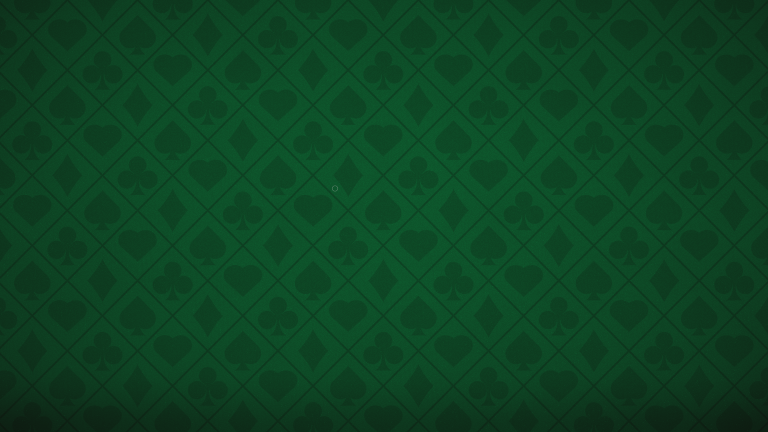
A WebGL 2 fragment shader for this pattern:

```glsl
#version 300 es
precision highp float;
// Green card-table felt: a lattice of rhombic cells, each holding one of four
// card suits built from distance functions. Suits cycle along and between rows;
// a broad vignette, soft blotches and fine grain give the cloth its wear.

uniform vec2 u_resolution;
out vec4 fragColor;

const vec3 FELT_LIT = vec3(0.050, 0.335, 0.171);
const vec3 FELT_DARK = vec3(0.050, 0.000, 0.017);
const vec3 RING_COLOR = vec3(0.34, 0.50, 0.40);
const float HALF_CELL = 0.08125;               // half a cell, in canvas heights
const vec2 LATTICE_SHIFT = vec2(-0.02, 0.157); // in half cells
const float LINE_HALF = 0.026;                 // in half cells
const float LINE_SHADE = 0.22;
const float SUIT_SHADE = 0.15;
const vec2 LIGHT_CENTER = vec2(0.5, 0.55);
const vec2 LIGHT_FALLOFF = vec2(1.0, 0.75);
const float GRAIN_CELLS = 432.0;               // grains per canvas height
const float GRAIN = 0.07;
const float BLOTCH = 0.07;
const vec2 RING_POS = vec2(-0.1134, 0.0637);
const float RING_RADIUS = 0.0062;
const float RING_HALF = 0.0009;

float hash(vec2 p) {
    return fract(sin(dot(p, vec2(127.1, 311.7))) * 43758.5453);
}

float noise(vec2 p) {
    vec2 i = floor(p), f = fract(p);
    f = f * f * (3.0 - 2.0 * f);
    return mix(mix(hash(i), hash(i + vec2(1, 0)), f.x),
               mix(hash(i + vec2(0, 1)), hash(i + vec2(1, 1)), f.x), f.y);
}

// Heart with its tip at the origin, about 1.2 wide and 1.1 tall
float heart(vec2 p) {
    p.x = abs(p.x);
    if (p.x + p.y > 1.0) return length(p - vec2(0.25, 0.75)) - 0.3536;
    vec2 fold = p - 0.5 * max(p.x + p.y, 0.0);
    return min(length(p - vec2(0.0, 1.0)), length(fold)) * sign(p.x - p.y);
}

// Flared foot shared by club and spade
float stem(vec2 p) {
    float t = clamp((-0.1 - p.y) / 0.46, 0.0, 1.0);
    float side = abs(p.x) - 0.04 - 0.18 * t * t * t;
    return max(side, abs(p.y + 0.33) - 0.23);
}

float diamond(vec2 p) {
    vec2 q = abs(p) / vec2(0.43, 0.61);
    return (q.x + q.y + 0.3 * q.x * q.y - 1.0) * 0.34;
}

float club(vec2 p) {
    vec2 q = vec2(abs(p.x), p.y);
    float leaves = min(length(q - vec2(0.0, 0.29)) - 0.25,
                       length(q - vec2(0.31, -0.12)) - 0.26);
    return min(min(leaves, length(q) - 0.13), stem(p));
}

float spade(vec2 p) {
    return min(heart(vec2(p.x, 0.57 - p.y) / 0.86) * 0.86, stem(p));
}

float suitShape(vec2 p, float suit) {
    if (suit < 0.5) return diamond(p);
    if (suit < 1.5) return club(p);
    if (suit < 2.5) return heart((p + vec2(0.0, 0.46)) / vec2(0.91, 0.82)) * 0.85;
    return spade(p);
}

void main() {
    vec2 uv = gl_FragCoord.xy / u_resolution;
    vec2 p = (gl_FragCoord.xy - 0.5 * u_resolution) / u_resolution.y;
    float pixel = 1.0 / u_resolution.y;
    float aa = pixel / HALF_CELL;

    // Rhombic lattice: nearest cell centre and distance to its border
    vec2 g = p / HALF_CELL - LATTICE_SHIFT;
    vec2 diag = 0.5 * vec2(g.x + g.y, g.x - g.y);
    vec2 id = floor(diag + 0.5);
    vec2 center = vec2(id.x + id.y, id.x - id.y);
    vec2 off = abs(diag - id);
    float border = (0.5 - max(off.x, off.y)) * 1.4142;

    // Suit order: steps along each row, shifts every second row
    float row = 5.0 - center.y;
    float column = 5.0 + floor(0.5 * center.x);
    float shift = 2.0 * (1.0 - mod(row, 2.0));
    float suit = mod(column + floor(0.5 * row) + shift, 4.0);
    float shape = suitShape(g - center, suit);
    float suitMask = 1.0 - smoothstep(-0.7 * aa, 0.7 * aa, shape);
    float lineMask = 1.0 - smoothstep(-0.7 * aa, 0.7 * aa, border - LINE_HALF);

    // Lamp light, darker toward the sides and the bottom edge
    vec2 q = uv - LIGHT_CENTER;
    float light = 1.0 - dot(q * q, LIGHT_FALLOFF);
    light -= 0.15 * (1.0 - smoothstep(0.0, 0.14, uv.y));

    // Cloth wear: blotches, grain and sparse pale specks
    vec2 grainCell = floor(p * GRAIN_CELLS);
    float blotch = 0.6 * noise(p * 7.0 + 20.0) + 0.4 * noise(p * 19.0 + 50.0);
    light *= 1.0 + BLOTCH * (blotch - 0.5) + GRAIN * (hash(grainCell) - 0.5);
    light += 0.06 * step(0.985, hash(grainCell + 71.0));

    light *= 1.0 - max(SUIT_SHADE * suitMask, LINE_SHADE * lineMask);
    vec3 color = mix(FELT_DARK, FELT_LIT, light);

    // One small pale ring left on the cloth
    float ring = abs(length(p - RING_POS) - RING_RADIUS) - RING_HALF;
    color = mix(color, RING_COLOR, 0.7 * (1.0 - smoothstep(-0.5 * pixel, 0.5 * pixel, ring)));
    fragColor = vec4(color, 1.0);
}
```
